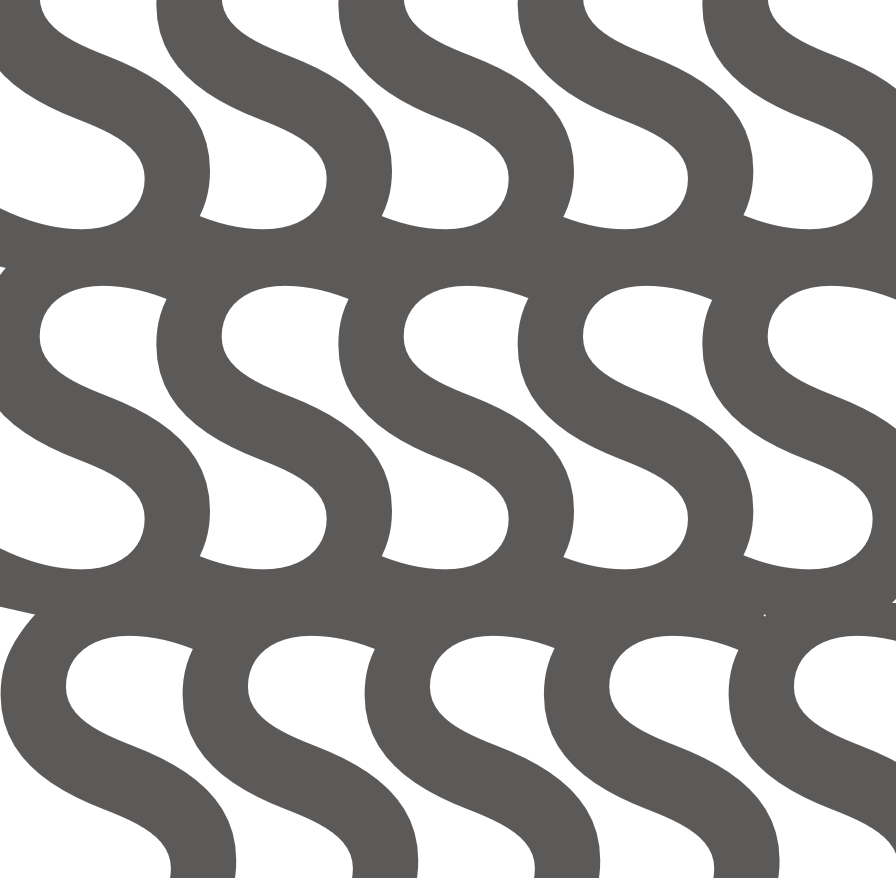
Give the GLSL for this pattern, as a WebGL 1 fragment shader.

```glsl
precision highp float;
// Three rows of five thick, interlocking S-shaped ribbons, grey on white.
// Each ribbon edge is a chain of cubic curves with a signed distance; the other
// edge is its half turn, and a white gap is the overlap of two facing edges.

uniform vec2 u_resolution;

#define SPAN 768.0          // units across the canvas width
#define PITCH 156.0         // spacing of ribbons in a row
#define FIRST_X 79.0        // centre of the first ribbon
#define LAST 4.0            // index of the last ribbon
#define ROW_Y vec3(75.0, 366.5, 666.5)  // row centres, from the top
#define LAST_ROW_SHIFT 22.5 // sideways offset of the bottom row
#define SLIP 2.3            // misplacement of the fourth ribbon
#define TAIL_DROP 153.5     // underside of a row at its open left end
#define SPECK vec3(655.5, 527.5, 0.8)   // pinhole: x, y, radius
#define INK vec3(0.36, 0.35, 0.35)
#define PAPER vec3(1.0)

const int STEPS = 12;

vec2 cubic(vec2 a, vec2 b, vec2 c, vec2 d, float t) {
  float s = 1.0 - t;
  return s * s * s * a + 3.0 * s * t * (s * b + t * c) + t * t * t * d;
}

// Adds one curve to hit = (squared distance, inside sign by leftward ray).
void addCurve(vec2 p, vec2 a, vec2 b, vec2 c, vec2 d, inout vec2 hit) {
  vec2 from = a;
  for (int i = 1; i <= STEPS; i++) {
    vec2 to = cubic(a, b, c, d, float(i) / float(STEPS));
    vec2 e = to - from;
    vec2 w = p - from;
    vec2 off = w - e * clamp(dot(w, e) / dot(e, e), 0.0, 1.0);
    hit.x = min(hit.x, dot(off, off));
    if ((from.y > p.y) != (to.y > p.y) && w.x > e.x * w.y / e.y) {
      hit.y = -hit.y;
    }
    from = to;
  }
}

// Signed distance to the right edge of a ribbon: positive in the open space.
float rightOfRibbon(vec2 p) {
  vec2 hit = vec2(1e6, -1.0);
  vec2 crown = vec2(9.0, -121.5);
  vec2 bowl = vec2(-45.0, -78.0);
  vec2 waist = vec2(13.0, -27.0);
  vec2 belly = vec2(101.0, 71.0);
  addCurve(p, vec2(100.0, -92.0), vec2(70.0, -110.0), vec2(40.0, -121.5), crown, hit);
  addCurve(p, crown, vec2(-24.0, -121.5), vec2(-45.0, -104.0), bowl, hit);
  addCurve(p, bowl, vec2(-45.0, -52.0), vec2(-18.0, -39.0), waist, hit);
  addCurve(p, waist, vec2(62.0, -8.0), vec2(101.0, 20.0), belly, hit);
  addCurve(p, belly, vec2(101.0, 98.0), vec2(92.0, 120.0), vec2(60.0, 152.0), hit);
  return hit.y * sqrt(hit.x);
}

float ribbonX(float k) {
  return FIRST_X + PITCH * k - (abs(k - 3.0) < 0.5 ? SLIP : 0.0);
}

// Signed distance to the gap after ribbon k; both ends of a row stay open.
float gapAfter(float k, vec2 p, float tailY) {
  float d = p.y - tailY;
  if (k > -0.5) {
    d = rightOfRibbon(p - vec2(ribbonX(k), 0.0));
  }
  if (k < LAST - 0.5) {
    d = min(d, rightOfRibbon(vec2(ribbonX(k + 1.0), 0.0) - p));
  }
  return d;
}

void main() {
  float pixel = SPAN / u_resolution.x;
  vec2 p = vec2(gl_FragCoord.x, u_resolution.y - gl_FragCoord.y) * pixel;

  // Choose the row, its shift and the centre of the row above.
  vec3 rows = ROW_Y;
  float rowY = rows.x;
  float aboveY = 2.0 * rows.x - rows.y;
  float shift = 0.0;
  if (p.y > 0.5 * (rows.x + rows.y)) {
    rowY = rows.y;
    aboveY = rows.x;
  }
  if (p.y > 0.5 * (rows.y + rows.z)) {
    rowY = rows.z;
    aboveY = rows.y;
    shift = LAST_ROW_SHIFT;
  }
  float tailY = aboveY + TAIL_DROP + 0.226 * p.x - rowY;
  vec2 q = p - vec2(shift, rowY);

  // Merge the nearby gaps.
  float open = -1e3;
  float cell = floor((q.x - FIRST_X) / PITCH);
  for (int j = -1; j <= 1; j++) {
    float k = cell + float(j);
    if (k > -1.5 && k < LAST + 0.5) {
      open = max(open, gapAfter(k, q, tailY));
    }
  }

  vec3 speck = SPECK;
  open = max(open, speck.z - length(p - speck.xy));
  float white = clamp(open / pixel + 0.5, 0.0, 1.0);
  gl_FragColor = vec4(mix(INK, PAPER, white), 1.0);
}
```
